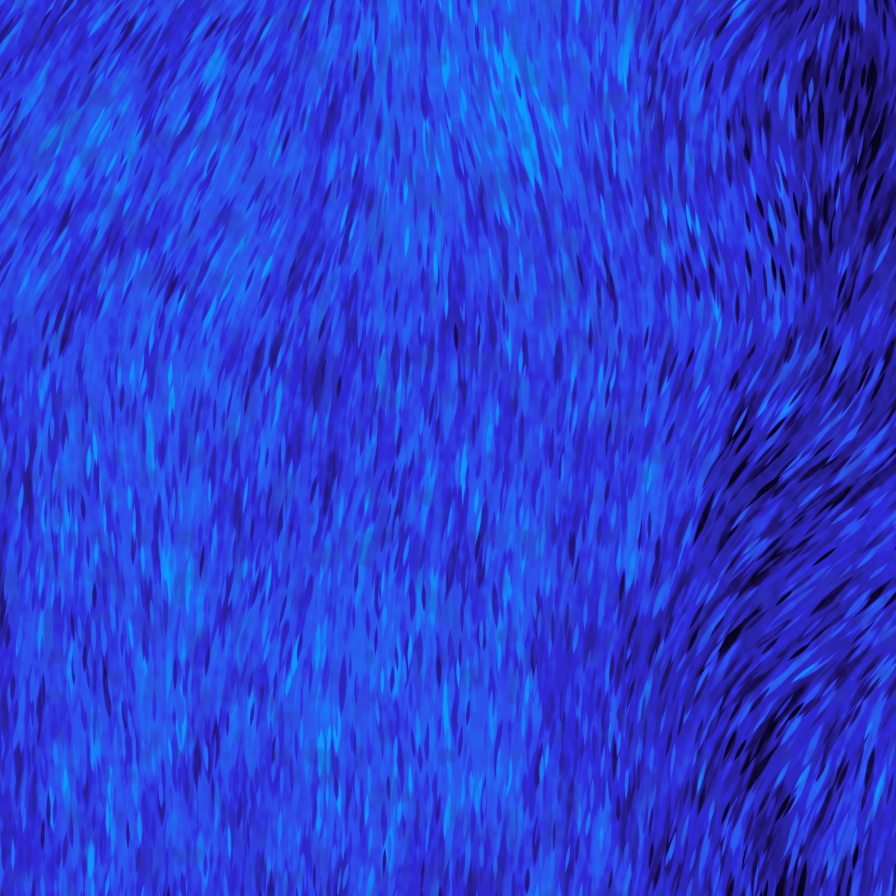
Give the GLSL for this texture, as a Shadertoy shader.

```glsl
float hash(vec2 p) {
    return fract(sin(dot(p, vec2(127.1, 311.7))) * 43758.5453);
}

float noise(vec2 p) {
    vec2 i = floor(p), f = fract(p);
    f = f * f * (3.0 - 2.0 * f);
    return mix(mix(hash(i), hash(i + vec2(1, 0)), f.x),
               mix(hash(i + vec2(0, 1)), hash(i + vec2(1, 1)), f.x), f.y);
}

// Soft round bump, 1 at its centre
float bump(vec2 p, vec2 centre, vec2 radius) {
    vec2 d = (p - centre) / radius;
    return exp(-dot(d, d));
}

// Lean of the strands from the vertical, positive to the right
float strandLean(vec2 p) {
    float upperLeft = (1.0 - smoothstep(0.2, 0.5, p.x)) * smoothstep(0.5, 0.75, p.y);
    float lowerRight = smoothstep(0.68, 0.92, p.x) * (1.0 - smoothstep(0.45, 0.75, p.y));
    float wander = mix(0.3, 0.8, smoothstep(0.65, 0.9, p.x));
    float lean = 0.08 + 0.42 * upperLeft + 0.5 * lowerRight;
    lean -= 0.25 * bump(p, vec2(0.57, 0.82), vec2(0.15, 0.3));
    lean += 0.45 * bump(p, vec2(0.82, 1.0), vec2(0.1, 0.12));
    return clamp(lean + wander * (noise(p * 7.0 + 3.0) - 0.5), -0.8, 0.85);
}

// Broad light and shade of the plumage
float plumageTone(vec2 p) {
    float tone = 0.545 - 0.15 * smoothstep(0.55, 0.9, p.x);
    tone += 0.09 * bump(p, vec2(0.52, 0.9), vec2(0.16, 0.2));
    tone += 0.06 * bump(p, vec2(0.2, 0.68), vec2(0.14, 0.1));
    tone -= 0.06 * bump(p, vec2(0.0, 0.95), vec2(0.15, 0.2));
    tone -= 0.24 * bump(p, vec2(0.98, 0.88), vec2(0.11, 0.18));
    tone += 0.18 * (noise(p * vec2(11.0, 7.0)) - 0.5);
    return tone + 0.12 * (noise(p * vec2(30.0, 16.0) + 9.0) - 0.5);
}

// Tapered soft strand, 1 on its spine
float strandMask(vec2 p, float lean, vec2 halfSize) {
    float c = cos(lean), s = sin(lean);
    vec2 q = abs(vec2(c * p.x - s * p.y, s * p.x + c * p.y)) / halfSize;
    return 1.0 - smoothstep(0.35, 1.0, q.x + q.y * q.y);
}

// Paints one jittered layer of strands over the tone
float paintStrands(float tone, vec2 p, vec2 cell, vec2 halfSize, float spread, float seed) {
    vec2 home = floor(p / cell);
    for (int j = -1; j <= 1; j++) {
        for (int i = -2; i <= 2; i++) {
            vec2 id = home + vec2(i, j);
            vec2 key = id + seed;
            vec2 centre = (id + vec2(hash(key), hash(key + 17.3))) * cell;
            float lean = strandLean(centre) + 0.16 * (hash(key + 31.7) - 0.5);
            vec2 size = halfSize * mix(vec2(0.65), vec2(1.0), vec2(hash(key + 5.1), hash(key + 8.9)));
            float shade = hash(key + 43.1) + hash(key + 59.9) - 1.0;
            float contrast = spread * (1.0 + 0.35 * smoothstep(0.6, 0.9, centre.x));
            float mask = strandMask(p - centre, lean, size);
            tone = mix(tone, plumageTone(centre) + contrast * shade, 0.85 * mask);
        }
    }
    return tone;
}

vec3 blend(vec3 below, vec3 above, float start, float end, float tone) {
    return mix(below, above, clamp((tone - start) / (end - start), 0.0, 1.0));
}

vec3 plumageColour(float tone) {
    vec3 black = vec3(0.03, 0.02, 0.13);
    vec3 indigo = vec3(0.12, 0.08, 0.44);
    vec3 navy = vec3(0.16, 0.14, 0.66);
    vec3 violet = vec3(0.18, 0.16, 0.85);
    vec3 royal = vec3(0.18, 0.30, 0.92);
    vec3 azure = vec3(0.14, 0.40, 0.94);
    vec3 cyan = vec3(0.04, 0.60, 0.99);
    vec3 colour = blend(black, indigo, 0.02, 0.18, tone);
    colour = blend(colour, navy, 0.18, 0.33, tone);
    colour = blend(colour, violet, 0.33, 0.45, tone);
    colour = blend(colour, royal, 0.45, 0.57, tone);
    colour = blend(colour, azure, 0.57, 0.71, tone);
    return blend(colour, cyan, 0.71, 0.87, tone);
}

void mainImage(out vec4 fragColor, in vec2 fragCoord) {
    vec2 uv = fragCoord / iResolution.xy;

    // Strands from coarse to fine
    float tone = plumageTone(uv);
    tone = paintStrands(tone, uv, vec2(0.030, 0.080), vec2(0.012, 0.075), 0.36, 0.0);
    tone = paintStrands(tone, uv, vec2(0.017, 0.045), vec2(0.007, 0.043), 0.42, 71.0);
    tone = paintStrands(tone, uv, vec2(0.011, 0.029), vec2(0.004, 0.026), 0.42, 153.0);

    // Fine mottling and dull slate barbs
    tone += 0.09 * (noise(uv * vec2(170.0, 100.0)) - 0.5);
    vec3 colour = plumageColour(tone);
    float dull = smoothstep(0.55, 0.9, noise(uv * vec2(75.0, 45.0) + 20.0));
    vec3 slate = vec3(0.17, 0.23, 0.68);
    colour = mix(colour, slate, 0.35 * dull * smoothstep(0.2, 0.4, tone));

    fragColor = vec4(colour, 1.0);
}
```
